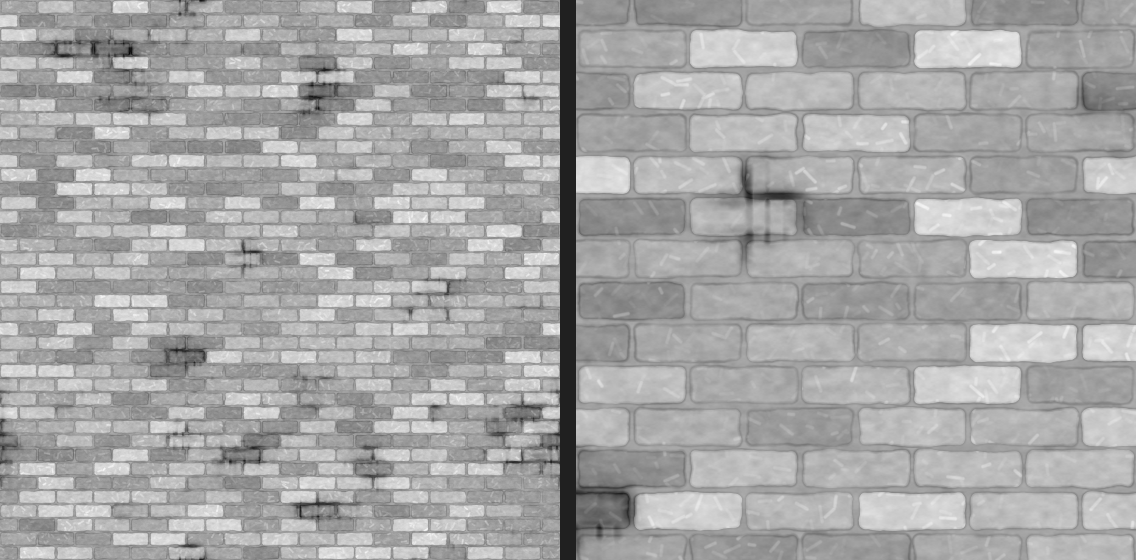
Left: the whole. Right: its middle third, enlarged.
Reproduce this texture procedurally as a WebGL 2 fragment shader.

```glsl
#version 300 es
precision highp float;
// Grey brick wall in running bond: rounded boxes with wobbling edges, one random
// tone per brick, scratched and grainy faces, and dark grime around the joints.
// All noise wraps at the canvas border, so the wall tiles seamlessly.

#define BRICKS vec2(15.0, 40.0)   // bricks across, courses up
#define JOINT 0.0034              // mortar width
#define CORNER 0.0036             // brick corner radius
#define WOBBLE 0.0017             // unevenness of brick edges
#define DARK_BRICK 0.53
#define LIGHT_BRICK 0.85
#define MORTAR 0.635
#define EDGE_SHADE 0.10           // thin shadow where brick meets mortar
#define SCRATCH 0.13              // brightness of scratches
#define GRAIN 0.13                // contrast of the fine grain
#define GRIME 0.36                // strength of the dark stains

uniform vec2 u_resolution;
out vec4 fragColor;

float hash(vec2 p, float seed) {
    vec3 q = fract(vec3(p.xyx + seed * 17.3) * 0.1031);
    q += dot(q, q.yzx + 33.33);
    return fract((q.x + q.y) * q.z);
}

// Value noise with freq cells per canvas, wrapping at the border
float noise(vec2 uv, vec2 freq, float seed) {
    vec2 p = uv * freq, i = floor(p), f = fract(p);
    f = f * f * (3.0 - 2.0 * f);
    vec2 a = mod(i, freq), b = mod(i + 1.0, freq);
    return mix(mix(hash(a, seed), hash(vec2(b.x, a.y), seed), f.x),
               mix(hash(vec2(a.x, b.y), seed), hash(b, seed), f.x), f.y);
}

float fbm(vec2 uv, vec2 freq, float seed) {
    float sum = 0.0, amp = 0.5;
    for (int k = 0; k < 4; k++) {
        sum += amp * noise(uv, freq, seed + float(k));
        freq *= 2.0;
        amp *= 0.5;
    }
    return sum / 0.9375;
}

float roundBox(vec2 p, vec2 halfSize, float r) {
    vec2 q = abs(p) - halfSize + r;
    return length(max(q, 0.0)) + min(max(q.x, q.y), 0.0) - r;
}

float segment(vec2 p, vec2 halfAxis) {
    float t = clamp(dot(p, halfAxis) / dot(halfAxis, halfAxis), -1.0, 1.0);
    return length(p - halfAxis * t);
}

// Short strokes, one per cell, at random angles and strengths
float scratches(vec2 uv, float cells, float px) {
    vec2 p = uv * cells, base = floor(p);
    float ink = 0.0;
    for (int y = -1; y <= 1; y++)
    for (int x = -1; x <= 1; x++) {
        vec2 cell = base + vec2(x, y), id = mod(cell, cells);
        vec2 centre = cell + vec2(hash(id, 21.0), hash(id, 22.0));
        float angle = (hash(id, 23.0) - 0.5) * 3.0;
        float reach = mix(0.15, 0.55, hash(id, 24.0));
        float d = segment(p - centre, reach * vec2(cos(angle), sin(angle)));
        float strength = pow(hash(id, 25.0), 2.0);
        ink = max(ink, strength * (1.0 - smoothstep(0.03, 0.11 + px * cells, d)));
    }
    return ink;
}

void main() {
    vec2 uv = gl_FragCoord.xy / u_resolution;
    float px = 1.0 / min(u_resolution.x, u_resolution.y);

    // Running bond: every other course shifts by half a brick
    vec2 grid = uv * BRICKS;
    grid.x += 0.5 * (1.0 - mod(floor(grid.y), 2.0));
    vec2 id = mod(floor(grid), BRICKS);
    vec2 local = (fract(grid) - 0.5) / BRICKS;

    // Brick outline
    float d = roundBox(local, 0.5 / BRICKS - 0.5 * JOINT, CORNER);
    d += (fbm(uv, vec2(70.0, 90.0), 1.0) - 0.5) * WOBBLE * 2.0;
    float brick = 1.0 - smoothstep(-0.6 * px, 0.6 * px, d);

    // Brick face: own tone, grain, cloudy wear and scratches
    float tone = mix(DARK_BRICK, LIGHT_BRICK, hash(id, 5.0));
    float grain = fbm(uv, vec2(150.0, 230.0), 6.0) - 0.5;
    float cloud = fbm(uv, vec2(24.0, 40.0), 11.0) - 0.5;
    float scratchAmount = SCRATCH * mix(0.3, 1.0, hash(id, 7.0));
    float face = tone + GRAIN * grain + 0.07 * cloud;
    face += scratchAmount * scratches(uv, 110.0, px);

    // Mortar and the shadow line along each brick
    float shade = mix(MORTAR + 0.12 * grain, face, brick);
    float rim = 1.0 - smoothstep(0.0, 0.0013 + 0.5 * px, abs(d));
    shade -= EDGE_SHADE * rim * (0.4 + noise(uv, vec2(60.0, 80.0), 16.0));

    // Grime: patches broken into streaks, deepest in and near the joints
    float patches = smoothstep(0.58, 0.80, fbm(uv, vec2(9.0, 11.0), 31.0));
    float drips = noise(uv, vec2(190.0, 24.0), 36.0);
    float smears = noise(uv, vec2(26.0, 160.0), 37.0);
    float streaks = smoothstep(0.45, 1.0, max(drips, smears));
    float nearJoint = smoothstep(-0.006, 0.0005, d);
    shade -= GRIME * patches * (0.3 + 0.7 * streaks) * (0.45 + 0.9 * nearJoint);

    fragColor = vec4(vec3(clamp(shade, 0.0, 1.0)), 1.0);
}
```
